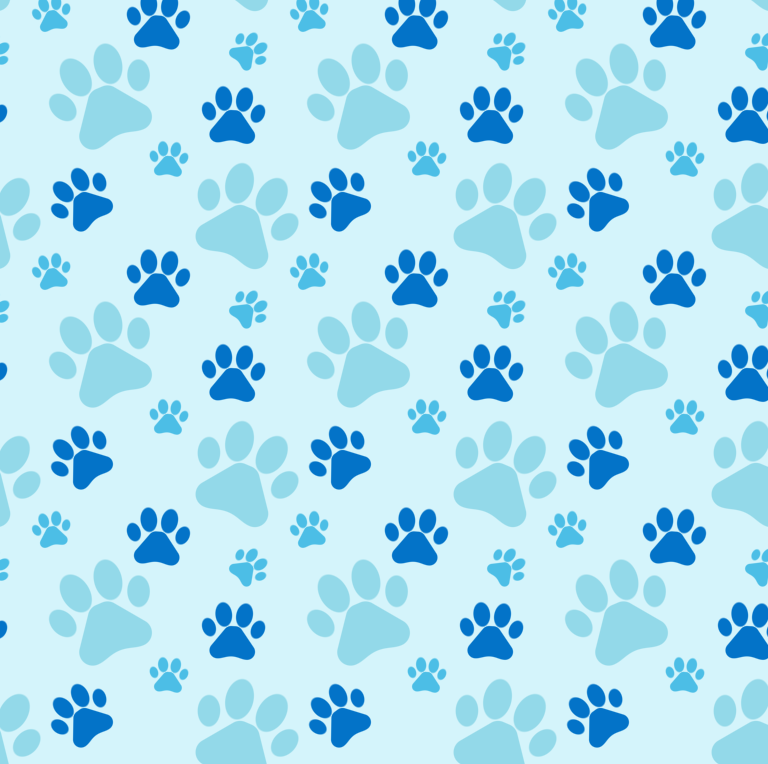
This pattern is drawn by a Shadertoy shader. Its source:

```glsl
const float CANVAS_WIDTH = 768.0; // canvas width in paw units
const float TILE = 258.0;         // repeat length in paw units

const vec3 BACKGROUND = vec3(0.83, 0.957, 0.984);
const vec3 PALE_BLUE  = vec3(0.575, 0.85, 0.912);
const vec3 DEEP_BLUE  = vec3(0.01, 0.45, 0.785);
const vec3 SKY_BLUE   = vec3(0.30, 0.745, 0.90);

// Paws of one tile: pad centre, scale, clockwise tilt in degrees
const int PAW_COUNT = 8;
const vec4 PAWS[PAW_COUNT] = vec4[](
    vec4(110.0, 144.7, 1.68, -23.0),
    vec4(237.5,  25.2, 1.68,  23.0),
    vec4(157.3, 226.0, 1.0,    4.0),
    vec4(232.7, 131.4, 1.0,    3.0),
    vec4( 88.0,  50.0, 1.0,  -36.0),
    vec4( 52.9, 237.7, 0.61, -10.0),
    vec4(244.0, 202.4, 0.61,  46.0),
    vec4(168.3,  92.0, 0.61,   4.0));

// Undoes a clockwise tilt
vec2 untilt(vec2 p, float degrees) {
    float a = radians(degrees);
    float c = cos(a), s = sin(a);
    return vec2(c * p.x - s * p.y, s * p.x + c * p.y);
}

float smoothMax(float a, float b, float blend) {
    float h = max(blend - abs(a - b), 0.0) / blend;
    return max(a, b) + 0.25 * h * h * blend;
}

float ellipseDistance(vec2 p, vec2 radii) {
    return (length(p / radii) - 1.0) * min(radii.x, radii.y);
}

float trapezoidDistance(vec2 p, float bottomHalf, float topHalf, float halfHeight) {
    p.x = abs(p.x);
    vec2 corner = vec2(topHalf, halfHeight);
    vec2 side = vec2(topHalf - bottomHalf, 2.0 * halfHeight);
    vec2 toCap = vec2(p.x - min(p.x, p.y < 0.0 ? bottomHalf : topHalf),
                      abs(p.y) - halfHeight);
    vec2 toSide = p - corner + side * clamp(dot(corner - p, side) / dot(side, side), 0.0, 1.0);
    float inside = (toSide.x < 0.0 && toCap.y < 0.0) ? -1.0 : 1.0;
    return inside * sqrt(min(dot(toCap, toCap), dot(toSide, toSide)));
}

// Rounded pad with a shallow hollow along its base
float padDistance(vec2 p) {
    float body = trapezoidDistance(p, 14.8, 2.0, 8.5) - 8.0;
    float hollow = 16.0 - length(p - vec2(0.0, -30.0));
    return smoothMax(body, hollow, 4.0);
}

float toeDistance(vec2 p, vec2 centre, vec2 radii, float lean) {
    return ellipseDistance(untilt(p - centre, lean), radii);
}

// Upright paw, mirrored about its vertical axis
float pawDistance(vec2 p) {
    p.x = abs(p.x);
    float inner = toeDistance(p, vec2(10.4, 27.6), vec2(8.3, 12.2), 9.0);
    float outer = toeDistance(p, vec2(24.5, 14.2), vec2(6.7, 9.4), 22.0);
    return min(padDistance(p), min(inner, outer));
}

vec3 pawColour(float scale) {
    return scale > 1.2 ? PALE_BLUE : scale > 0.8 ? DEEP_BLUE : SKY_BLUE;
}

void mainImage(out vec4 fragColor, in vec2 fragCoord) {
    // Tiles are anchored to the top left corner
    float pixel = CANVAS_WIDTH / iResolution.x;
    vec2 p = (fragCoord - vec2(0.0, iResolution.y)) * pixel;

    vec3 colour = BACKGROUND;
    for (int i = 0; i < PAW_COUNT; i++) {
        vec4 paw = PAWS[i];
        vec2 q = mod(p - paw.xy + 0.5 * TILE, TILE) - 0.5 * TILE;
        float d = pawDistance(untilt(q, paw.w) / paw.z) * paw.z;
        float cover = 1.0 - smoothstep(-0.8 * pixel, 0.8 * pixel, d);
        colour = mix(colour, pawColour(paw.z), cover);
    }
    fragColor = vec4(colour, 1.0);
}
```
